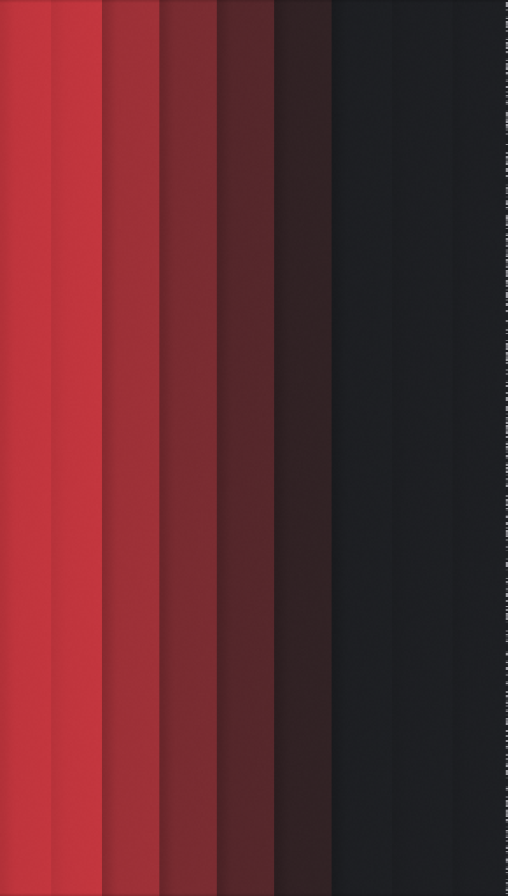
A WebGL 1 fragment shader for this background:

```glsl
precision highp float;
// Vertical bands stepping from bright red to near black, each with a soft shaded fold.

uniform vec2 u_resolution;

const vec3 RED = vec3(0.757, 0.209, 0.241);
const vec3 MAROON = vec3(0.193, 0.133, 0.142);
const vec3 INK = vec3(0.115, 0.121, 0.135);
const vec3 SPECK = vec3(0.62, 0.62, 0.64);

const float FIRST_EDGE = 0.2007;   // right side of the bright red band
const float PITCH = 0.1130;        // band width as a fraction of the canvas
const float RED_STEPS = 4.0;       // steps from RED to MAROON
const float FOLD_WIDTH = 0.034;
const float FOLD_SHADE = 0.12;
const float FAINT_SHADE = 0.035;   // folds inside the plain red and ink areas
const float LIFT = 0.035;          // brightening across each band
const float GRAIN = 0.006;
const float GRAIN_ROWS = 512.0;
const float RIM_WIDTH = 0.0045;    // speckled strip on the right side
const float BORDER_SHADE = 0.12;

float hash(vec2 p) {
  vec3 q = fract(vec3(p.xyx) * 0.1031);
  q += dot(q, q.yzx + 33.33);
  return fract((q.x + q.y) * q.z);
}

// Flat colour of a band, counted from the bright red one.
vec3 bandColor(float index) {
  vec3 warm = mix(RED, MAROON, clamp(index / RED_STEPS, 0.0, 1.0));
  return mix(warm, INK, step(RED_STEPS + 0.5, index));
}

// Shade at the left of a band, fading to a slight lift at its right.
float foldLight(float d, float shade) {
  float shadow = shade * (1.0 - smoothstep(0.0, FOLD_WIDTH, d));
  float lift = LIFT * (clamp(d / PITCH, 0.0, 1.0) - 0.5);
  return 1.0 - shadow + lift;
}

void main() {
  vec2 uv = gl_FragCoord.xy / u_resolution;
  float aa = 0.6 / u_resolution.x;

  // Bands overlap from left to right
  vec3 color = RED * foldLight(uv.x, 0.06);
  for (int i = 0; i < 8; i++) {
    float index = float(i);
    float edge = FIRST_EDGE + (index - 1.0) * PITCH;
    // The outer, same-coloured bands are a little wider
    edge += i == 0 ? 0.013 : 0.006 * max(index - 6.0 + 1.0, 0.0) * step(5.5, index);
    float visible = step(0.5, index) * (1.0 - step(5.5, index));
    float shade = mix(FAINT_SHADE, FOLD_SHADE, visible);
    vec3 band = bandColor(index) * foldLight(uv.x - edge, shade);
    color = mix(color, band, smoothstep(-aa, aa, uv.x - edge));
  }

  // Fine grain in cells tied to the canvas
  float aspect = u_resolution.x / u_resolution.y;
  vec2 cell = floor(uv * vec2(aspect, 1.0) * GRAIN_ROWS);
  color += GRAIN * (hash(cell) - 0.5);

  // Thin dark border at the top and bottom
  float border = min(uv.y, 1.0 - uv.y);
  color *= 1.0 - BORDER_SHADE * (1.0 - smoothstep(0.0, 0.004, border));

  // Broken pale speckles along the right side
  float rim = smoothstep(-aa, aa, uv.x - 1.0 + RIM_WIDTH);
  float speck = smoothstep(0.35, 0.9, hash(vec2(7.0, cell.y)));
  color = mix(color, SPECK, rim * speck);

  gl_FragColor = vec4(color, 1.0);
}
```
